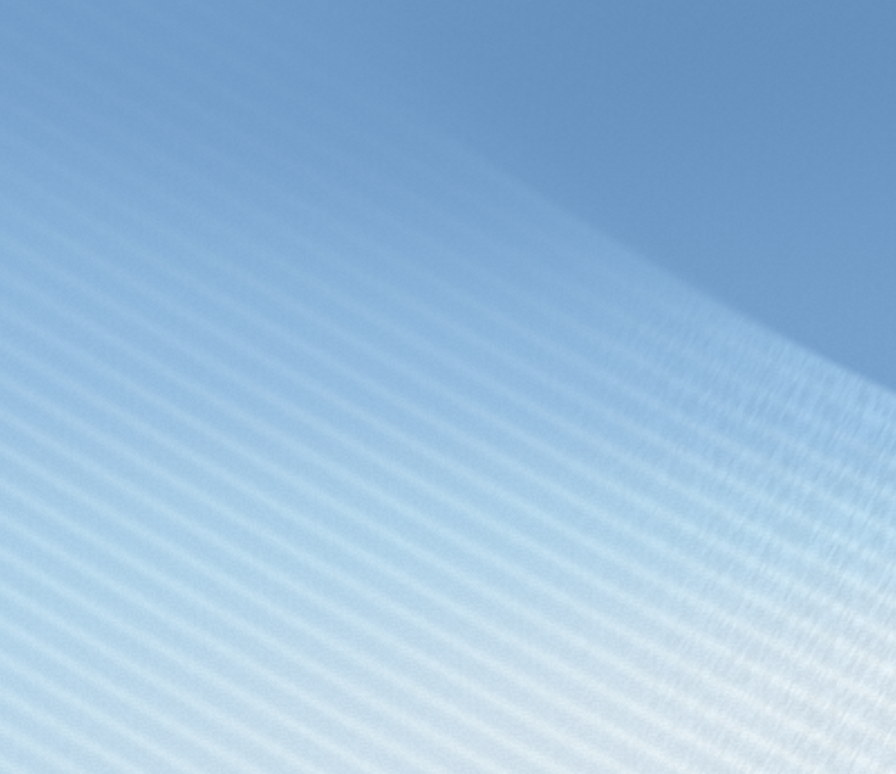
A WebGL 1 fragment shader for this background:

```glsl
precision highp float;
// Soft blue sky behind a pale, finely ribbed sheet that sweeps down to the right.
uniform vec2 u_resolution;

float hash(vec2 cell) {
  return fract(sin(dot(cell, vec2(127.1, 311.7))) * 43758.5453);
}

float noise(vec2 p) {
  vec2 cell = floor(p);
  vec2 f = fract(p);
  f = f * f * (3.0 - 2.0 * f);
  return mix(mix(hash(cell), hash(cell + vec2(1.0, 0.0)), f.x),
             mix(hash(cell + vec2(0.0, 1.0)), hash(cell + 1.0), f.x), f.y);
}

// Blue to near white, over a level from 0 to 1
vec3 sheetRamp(float level) {
  vec3 color = mix(vec3(0.45, 0.62, 0.795), vec3(0.575, 0.735, 0.875), smoothstep(0.0, 0.36, level));
  color = mix(color, vec3(0.7, 0.835, 0.92), smoothstep(0.3, 0.7, level));
  return mix(color, vec3(0.855, 0.905, 0.935), smoothstep(0.62, 1.02, level));
}

void main() {
  // Widths across, with y measured down from the top
  vec2 uv = gl_FragCoord.xy / u_resolution;
  vec2 p = vec2(uv.x, (1.0 - uv.y) * 0.864);

  // Sky, darkest at the upper right
  vec3 sky = mix(vec3(0.45, 0.615, 0.79), vec3(0.4, 0.57, 0.75), smoothstep(0.0, 0.8, p.x));
  sky = mix(sky, vec3(0.47, 0.64, 0.81), smoothstep(0.0, 0.46, p.y));

  // Sheet brightness rises downward, faster on the right
  float level = mix(0.8, 1.03, p.x)
              * smoothstep(mix(-0.14, 0.23, p.x), mix(0.95, 0.84, p.x), p.y);
  vec3 sheet = sheetRamp(level);

  // Slanted ribs, gently bowed and softer near the top
  float across = p.y - 0.6 * p.x + 0.035 * p.x * p.x;
  float wave = 0.5 + 0.5 * cos(6.2832 * (across - 0.226) / 0.039);
  float ribs = pow(wave, 2.0) - 0.375;
  float ribStrength = 0.009 + 0.035 * smoothstep(0.08, 0.6, level);
  sheet += ribs * ribStrength * vec3(1.15, 0.9, 0.5);

  // Fine fibres crossing the ribs at the right
  float fibre = noise(vec2((p.x + 0.55 * p.y) * 250.0, (p.y - 0.55 * p.x) * 60.0)) - 0.5;
  sheet += 0.055 * fibre * smoothstep(0.5, 1.0, p.x) * smoothstep(0.05, 0.3, level);

  // Upper edge of the sheet, diffuse at left and crisp at right
  float fromMid = p.x - 0.781;
  float depth = p.y - (0.3255 + 0.57 * fromMid - 0.215 * fromMid * fromMid);
  float crisp = smoothstep(0.3, 0.9, p.x);
  float blur = mix(0.15, 0.009, crisp);
  vec3 color = mix(sky, sheet, smoothstep(-blur, blur, depth));

  // Pale glow just below the edge
  float rim = smoothstep(-0.008, 0.012, depth) * exp(-max(depth, 0.0) * 18.0);
  color += 0.05 * rim * crisp * vec3(1.0, 1.0, 0.7);

  // Light grain
  color += (noise(p * 400.0) - 0.5) * mix(0.012, 0.034, level);
  gl_FragColor = vec4(clamp(color, 0.0, 1.0), 1.0);
}
```
